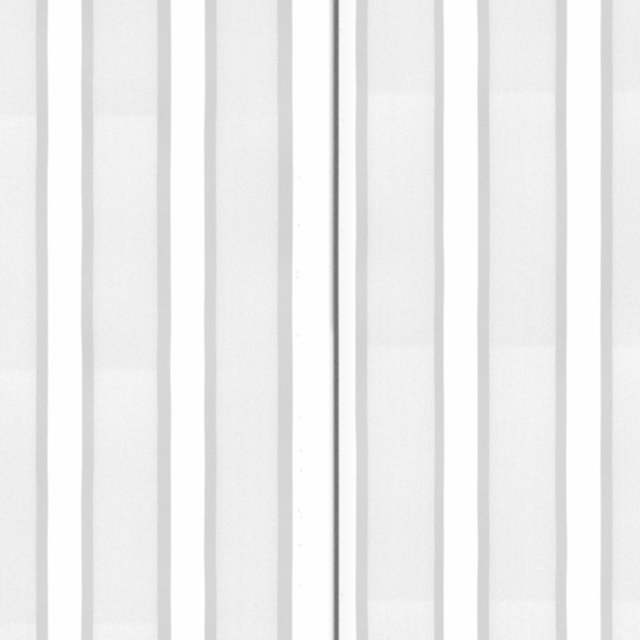
A WebGL 2 fragment shader for this texture:

```glsl
#version 300 es
precision highp float;
// Pale ribbed metal sheeting: five upright white ribs with grey flanks and a dark lap seam.
uniform vec2 u_resolution;
out vec4 fragColor;

float hash(vec2 p) {
  p = fract(p * vec2(0.1031, 0.1137));
  p += dot(p, p.yx + 33.33);
  return fract((p.x + p.y) * p.x * 17.31 + p.y * 41.7);
}

float noise(vec2 p) {
  vec2 i = floor(p), f = fract(p);
  f = f * f * (3.0 - 2.0 * f);
  return mix(mix(hash(i), hash(i + vec2(1, 0)), f.x),
             mix(hash(i + vec2(0, 1)), hash(i + vec2(1, 1)), f.x), f.y);
}

// 1 inside a distance of zero, fading to 0 across a soft edge
float inside(float d, float soft) {
  return 1.0 - smoothstep(-soft, soft, d);
}

void main() {
  vec2 uv = gl_FragCoord.xy / u_resolution;
  float drop = 1.0 - uv.y;
  float soft = max(0.0021, 0.8 / u_resolution.x);
  float seamX = 0.5255;
  float grain = noise(uv * 500.0) - 0.5;
  float cloud = noise(uv * vec2(7.0, 11.0)) - 0.5;

  // Flat pans, with faint bands of light that restart down the sheet
  float start = uv.x < seamX ? 0.175 : 0.139;
  float phase = fract((drop - start) / 0.397);
  float glow = exp(-4.0 * phase) * smoothstep(0.0, 0.03, phase);
  float narrowPan = step(0.33, uv.x) * step(uv.x, 0.45);
  float shade = 0.934 + 0.022 * glow * (1.0 - 0.7 * narrowPan) + 0.014 * cloud;
  shade += 0.006 * (noise(vec2(uv.x * 180.0, uv.y * 6.0)) - 0.5) + 0.026 * grain;

  // Ribs: white crest between two grey flanks of uneven width
  float leftFlank[5] = float[5](0.018, 0.021, 0.023, 0.0145, 0.017);
  float gap = 1.0, flanks = 0.0, crests = 0.0;
  for (int i = 0; i < 5; i++) {
    float k = float(i - 2);
    float centre = 0.5065 + 0.1921 * k + 0.0212 * sign(k);
    float halfCrest = i == 2 ? 0.0495 : 0.0265;
    float side = uv.x - centre;
    float wobble = 0.0016 * (noise(vec2(k * 9.0 + sign(side) * 3.0 + 40.0, uv.y * 14.0)) - 0.5);
    float edge = abs(side) - halfCrest + wobble;
    float flank = side < 0.0 ? leftFlank[i] : 0.0182;
    gap = min(gap, abs(edge - flank));
    flanks = max(flanks, inside(edge - flank, soft));
    crests = max(crests, inside(edge, soft));
  }
  shade -= 0.022 * exp(-gap / 0.008);
  float flankShade = 0.838 + 0.02 * grain + 0.02 * cloud;
  shade = mix(shade, flankShade, flanks);
  shade = mix(shade, 0.996 + 0.012 * grain, crests);

  // Small scuffs on the wide middle crest, on either side of the seam
  for (int i = 0; i < 18; i++) {
    float n = float(i);
    float x = i % 3 == 2 ? 0.535 : 0.468;
    vec2 spot = vec2(x + 0.006 * (hash(vec2(n, 3.0)) - 0.5), hash(vec2(n, 17.0)));
    float d = length((uv - spot) * vec2(1.0, 0.7));
    shade -= 0.07 * inside(d - 0.002, 0.002) * noise(uv * 330.0);
  }

  // Lap seam: dark line with a sharp right lip and a soft shadow on its left
  float s = uv.x - seamX + 0.001 * (noise(vec2(5.0, uv.y * 5.0)) - 0.5);
  float shadow = mix(0.09, 0.2, smoothstep(0.47, 0.5, uv.y));
  shade -= shadow * smoothstep(-0.014, -0.004, s) * inside(s, soft);
  float line = smoothstep(-0.0075, -0.001, s) * (1.0 - smoothstep(0.001, 0.006, s));
  shade = mix(shade, 0.45 + 0.05 * grain, line);
  float lip = smoothstep(0.004, 0.007, s) * (1.0 - smoothstep(0.007, 0.035, s));
  shade -= 0.025 * lip;

  fragColor = vec4(vec3(clamp(shade, 0.0, 1.0)), 1.0);
}
```
